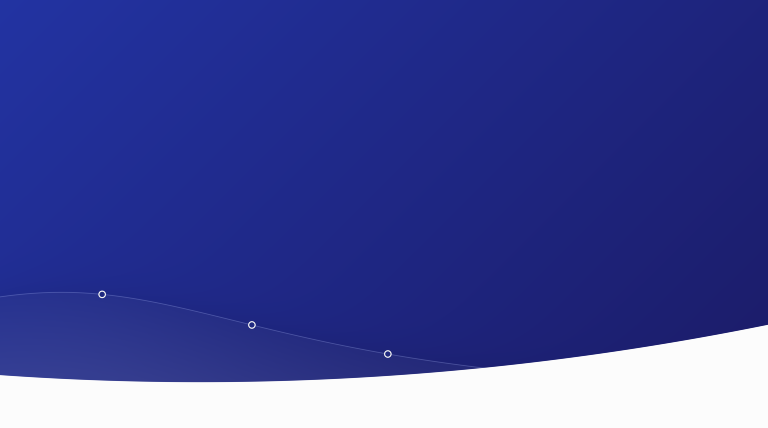
A Shadertoy shader for this background:

```glsl
// Diagonal blue gradient with a ring-marked translucent wave above a white curved base.

// Height of the translucent wave at horizontal position x (0 to 1)
float waveHeight(float x) {
    float d2 = (x - 0.08) * (x - 0.08);
    return 0.317 - d2 / (0.576 + 3.75 * d2);
}

// Height of the white base at horizontal position x
float baseHeight(float x) {
    return 0.107 + 0.245 * (x - 0.26) * (x - 0.26);
}

// Antialiased coverage of a signed distance, in canvas heights
float coverage(float dist, float pixel) {
    return 1.0 - smoothstep(-0.6 * pixel, 0.6 * pixel, dist);
}

void mainImage(out vec4 fragColor, in vec2 fragCoord) {
    vec2 uv = fragCoord / iResolution.xy;
    float aspect = iResolution.x / iResolution.y;
    float pixel = 1.0 / iResolution.y;

    // Sky: bright upper left to deep lower right
    float diagonal = (uv.x * aspect + 1.0 - uv.y) / (aspect + 1.0);
    vec3 color = mix(vec3(0.135, 0.2, 0.635), vec3(0.105, 0.105, 0.4), diagonal);

    // Soft shadow above the wave
    float above = uv.y - waveHeight(uv.x);
    color *= 1.0 - 0.05 * exp(-max(above, 0.0) / 0.035);

    // Wave body, paler with depth
    float depth = clamp(-above / 0.19, 0.0, 1.0);
    color = mix(color, vec3(1.0), coverage(above, pixel) * mix(0.035, 0.1, depth));

    // Hairline along the crest
    float hairline = coverage(abs(above) - 0.0011, pixel);
    color = mix(color, vec3(0.65, 0.7, 0.95), 0.28 * hairline);

    // Rings riding on the crest
    for (int i = 0; i < 3; i++) {
        float k = float(i);
        float x = 0.133 + 0.204 * k - 0.009 * k * k;
        vec2 offset = (uv - vec2(x, waveHeight(x))) * vec2(aspect, 1.0);
        float dist = length(offset) - 0.0075;
        color = mix(color, vec3(0.12, 0.16, 0.5), coverage(dist, pixel));
        color = mix(color, vec3(0.95), coverage(abs(dist) - 0.0014, pixel));
    }

    // White base
    color = mix(color, vec3(0.99), coverage(uv.y - baseHeight(uv.x), pixel));

    fragColor = vec4(color, 1.0);
}
```
